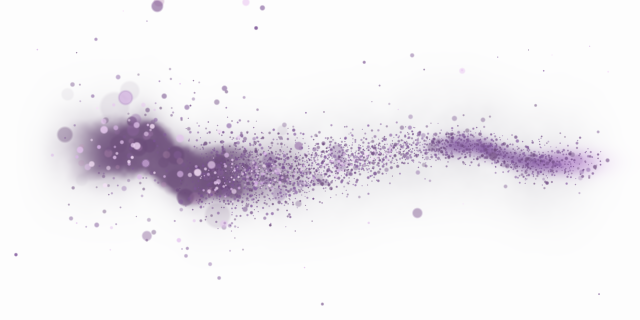
Write a Shadertoy shader that draws this background.

```glsl
const vec3 PAPER = vec3(0.992);
const vec3 MIST = vec3(0.80, 0.79, 0.82);
const vec3 SMOKE = vec3(0.44, 0.33, 0.49);
const vec3 PLUM = vec3(0.40, 0.27, 0.46);
const vec3 VIOLET = vec3(0.51, 0.34, 0.63);
const vec3 LILAC = vec3(0.85, 0.70, 0.91);
const vec3 ROSE = vec3(0.78, 0.60, 0.73);
const vec3 SPARK = vec3(0.98, 0.90, 0.98);

const vec2 GLOW_POS = vec2(1.79, 0.492);
const vec2 GLOW_SIZE = vec2(0.10, 0.04);
const float FADE = 0.12;

// Scattered discs: cell size, spread across the stream, density, x span
struct Layer {
    float cell, reach, amount;
    vec2 span;
    vec3 dark, light;
    float alpha, rim, seed;
};

const Layer GHOSTS   = Layer(0.100, 2.3, 0.40, vec2(0.08, 1.10), MIST, SMOKE, 0.20, 0.0, 3.0);
const Layer CLUMPS   = Layer(0.065, 0.95, 0.85, vec2(0.28, 0.85), PLUM, SMOKE, 0.65, 0.0, 11.0);
const Layer UNDERSIDE = Layer(0.050, 1.3, 0.45, vec2(0.85, 1.85), SMOKE, VIOLET, 0.40, 0.0, 19.0);
const Layer BOKEH    = Layer(0.042, 0.75, 0.75, vec2(0.30, 0.80), VIOLET, ROSE, 0.42, 0.1, 27.0);
const Layer GRAINS   = Layer(0.013, 1.15, 0.90, vec2(0.66, 1.85), PLUM, VIOLET, 0.85, 0.0, 35.0);
const Layer DUST     = Layer(0.009, 1.30, 0.95, vec2(0.64, 1.80), PLUM, VIOLET, 0.80, 0.0, 43.0);
const Layer STRAYS   = Layer(0.018, 2.5, 0.20, vec2(0.25, 1.85), SMOKE, VIOLET, 0.60, 0.0, 51.0);
const Layer GLINTS   = Layer(0.011, 0.55, 0.70, vec2(0.70, 1.25), LILAC, SPARK, 0.90, 0.0, 59.0);
const Layer FLECKS   = Layer(0.026, 1.2, 0.28, vec2(0.20, 0.80), LILAC, SPARK, 0.85, 0.0, 67.0);
const Layer ORBS     = Layer(0.085, 1.7, 0.20, vec2(0.24, 1.65), PLUM, LILAC, 0.75, 0.35, 75.0);

vec3 hash3(vec2 p) {
    vec3 q = fract(p.xyx * vec3(0.1031, 0.1030, 0.0973));
    q += dot(q, q.yxz + 33.33);
    return fract((q.xxy + q.yzz) * q.zyx);
}

float noise(vec2 p) {
    vec2 i = floor(p), f = fract(p);
    f = f * f * (3.0 - 2.0 * f);
    vec2 k = vec2(0.0, 1.0);
    return mix(mix(hash3(i).x, hash3(i + k.yx).x, f.x),
               mix(hash3(i + k.xy).x, hash3(i + k.yy).x, f.x), f.y);
}

float fbm(vec2 p) {
    float sum = 0.0, weight = 0.5;
    for (int i = 0; i < 4; i++) {
        sum += weight * noise(p);
        p = p * 2.03 + 7.1;
        weight *= 0.5;
    }
    return sum / 0.9375;
}

float bell(float v) { return exp(-v * v); }

float window(float x, vec2 span, float fade) {
    return smoothstep(span.x - fade, span.x + fade, x)
         * (1.0 - smoothstep(span.y - fade, span.y + fade, x));
}

// Winding centre line and half width of the stream
float centreLine(float x) {
    return 0.53 + 0.02 * bell((x - 0.46) / 0.06)
         - 0.075 * smoothstep(0.44, 0.62, x)
         + 0.090 * smoothstep(0.80, 1.42, x)
         - 0.055 * smoothstep(1.45, 1.68, x);
}

float halfWidth(float x) {
    return mix(0.092, 0.034, smoothstep(0.5, 1.35, x));
}

float across(vec2 p) { return (p.y - centreLine(p.x)) / halfWidth(p.x); }

vec3 scatter(vec3 col, vec2 p, Layer l, float px) {
    vec2 base = floor(p / l.cell);
    for (int j = -1; j <= 1; j++)
    for (int i = -1; i <= 1; i++) {
        vec2 id = base + vec2(i, j);
        vec3 place = hash3(id + l.seed);
        vec3 look = hash3(id + l.seed + 131.7);
        vec2 centre = (id + place.xy) * l.cell;
        float chance = l.amount * bell(across(centre) / l.reach)
                     * window(centre.x, l.span, FADE);
        if (place.z > chance) continue;
        float radius = l.cell * mix(0.14, 0.46, look.x * look.x);
        float dist = length(p - centre);
        float soft = px + 0.1 * radius;
        float cover = 1.0 - smoothstep(radius - soft, radius + soft, dist);
        float ring = l.rim * smoothstep(0.7, 0.95, dist / radius);
        vec3 tint = mix(mix(l.dark, l.light, look.y), VIOLET, ring);
        col = mix(col, tint, cover * l.alpha * mix(0.6, 1.0, look.z));
    }
    return col;
}

void mainImage(out vec4 fragColor, in vec2 fragCoord) {
    vec2 p = fragCoord / iResolution.xy * vec2(2.0, 1.0);
    float px = 0.75 / iResolution.y;
    float offset = p.y - centreLine(p.x);
    float cloud = fbm(p * 9.0);
    float e = across(p);

    // Pale mist and darker smoke
    float mist = bell(offset / 0.15) * window(p.x, vec2(0.18, 1.82), 0.16);
    vec3 col = mix(PAPER, MIST, mist * (0.15 + 0.45 * cloud));
    float smoke = bell(offset / 0.085) * window(p.x, vec2(0.23, 0.92), 0.12);
    col = mix(col, SMOKE, smoke * (0.25 + 0.6 * cloud));
    col = scatter(col, p, GHOSTS, px);

    // Dense billowing body on the left
    float edge = abs(e) + 0.9 * (cloud - 0.5);
    float body = (1.0 - smoothstep(0.6, 1.15, edge)) * window(p.x, vec2(0.29, 0.76), 0.10);
    col = mix(col, mix(PLUM, SMOKE, fbm(p * 22.0)), 0.85 * body);
    col = scatter(col, p, CLUMPS, px);
    col = scatter(col, p, UNDERSIDE, px);
    col = scatter(col, p, BOKEH, px);

    // Soft ribbon and end glow on the right
    float ribbon = bell(e / 0.85) * window(p.x, vec2(1.36, 1.81), 0.09);
    col = mix(col, VIOLET, ribbon * (0.5 + 0.6 * cloud));
    col = mix(col, LILAC, 0.6 * bell(length((p - GLOW_POS) / GLOW_SIZE)));

    // Fine particles, glints and large discs
    col = scatter(col, p, STRAYS, px);
    col = scatter(col, p, GRAINS, px);
    col = scatter(col, p, DUST, px);
    col = scatter(col, p, GLINTS, px);
    col = scatter(col, p, FLECKS, px);
    col = scatter(col, p, ORBS, px);
    fragColor = vec4(col, 1.0);
}
```
